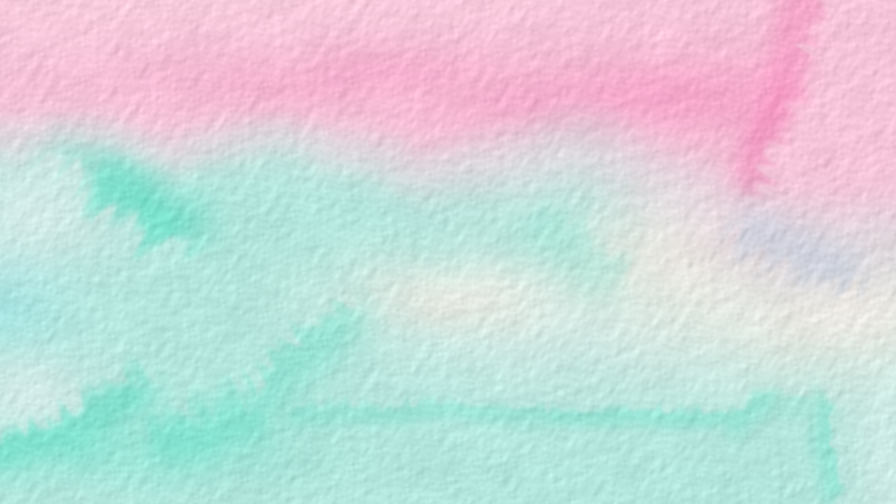
A WebGL 1 fragment shader for this background:

```glsl
precision highp float;
// Watercolour wash: rose pigment above, mint below, cream pools between them.
// Soft pools are gaussians, pigment fronts are segments with a feathered side
// and a diffuse side, and an embossed noise field gives the paper tooth.

#define ASPECT 1.7778
#define WARP 0.045
#define FINGER_FREQ 58.0
#define MOTTLE 0.05
#define TOOTH 0.078
#define TOOTH_FREQ 72.0

uniform vec2 u_resolution;

const vec3 MINT = vec3(0.70, 0.90, 0.865);
const vec3 TEAL = vec3(0.38, 0.87, 0.77);
const vec3 AQUA = vec3(0.60, 0.88, 0.88);
const vec3 PALE = vec3(0.83, 0.915, 0.905);
const vec3 CREAM = vec3(0.915, 0.91, 0.88);
const vec3 HAZE = vec3(0.90, 0.855, 0.88);
const vec3 LAVENDER = vec3(0.76, 0.80, 0.86);
const vec3 BLUSH = vec3(0.97, 0.80, 0.865);
const vec3 PINK = vec3(0.96, 0.765, 0.845);
const vec3 ROSE = vec3(0.96, 0.63, 0.78);
const vec3 MAGENTA = vec3(0.95, 0.54, 0.73);

float hash(vec2 p) {
  return fract(sin(dot(p, vec2(127.1, 311.7))) * 43758.5);
}

float noise(vec2 p) {
  vec2 i = floor(p), f = fract(p);
  f = f * f * (3.0 - 2.0 * f);
  return mix(mix(hash(i), hash(i + vec2(1, 0)), f.x),
             mix(hash(i + vec2(0, 1)), hash(i + vec2(1, 1)), f.x), f.y);
}

float fbm(vec2 p) {
  float sum = 0.0, amp = 0.5;
  for (int i = 0; i < 4; i++) {
    sum += amp * noise(p);
    p = mat2(1.6, 1.2, -1.2, 1.6) * p + 7.3;
    amp *= 0.5;
  }
  return sum;
}

// Soft pool of pigment or water
float pool(vec2 p, vec2 center, vec2 radius) {
  vec2 d = (p - center) / radius;
  return exp(-dot(d, d));
}

// Pigment front from a to b: feathered on its left, diffuse on its right
float front(vec2 p, vec2 a, vec2 b, float feather, float diffuse) {
  vec2 pa = p - a, ba = b - a;
  float len = length(ba);
  float along = dot(pa, ba) / len;
  float side = (ba.x * pa.y - ba.y * pa.x) / len;
  float dist = length(pa - ba * clamp(along / len, 0.0, 1.0));
  float finger = noise(vec2(along * FINGER_FREQ, side * 14.0) + a * 31.0);
  float leftness = smoothstep(-0.5, 0.5, side / max(dist, 0.001));
  float width = mix(diffuse, feather * (0.35 + 1.4 * finger), leftness);
  float r2 = dist * dist / (width * width);
  return exp(-mix(r2, r2 * sqrt(r2), leftness));
}

// Paper height: rounded bumps with finer fibre
float tooth(vec2 p) {
  p = mat2(0.85, 0.53, -0.53, 0.85) * p * TOOTH_FREQ;
  return noise(p * vec2(1.0, 0.75)) + 0.55 * noise(p * 1.9 + 19.0);
}

// Mint wash with pale pools
vec3 mintWash(vec2 p) {
  vec3 c = mix(MINT, AQUA, 0.7 * pool(p, vec2(0.0, 0.41), vec2(0.13, 0.12)));
  c = mix(c, PALE, 0.9 * pool(p, vec2(0.07, 0.58), vec2(0.20, 0.13)));
  c = mix(c, PALE, 0.9 * pool(p, vec2(0.06, 0.21), vec2(0.17, 0.09)));
  c = mix(c, PALE, 0.65 * pool(p, vec2(1.15, 0.33), vec2(0.42, 0.13)));
  c = mix(c, PALE, 0.7 * pool(p, vec2(1.78, 0.08), vec2(0.11, 0.25)));
  c = mix(c, CREAM, 0.85 * pool(p, vec2(0.91, 0.41), vec2(0.23, 0.085)));
  c = mix(c, CREAM, pool(p, vec2(1.36, 0.49), vec2(0.22, 0.14)));
  return mix(c, CREAM, pool(p, vec2(1.68, 0.38), vec2(0.34, 0.14)));
}

// Dark mint fronts
vec3 mintFronts(vec3 c, vec2 p) {
  float upper = max(front(p, vec2(0.33, 0.55), vec2(0.22, 0.65), 0.045, 0.075),
                    0.65 * front(p, vec2(0.22, 0.65), vec2(0.10, 0.72), 0.035, 0.04));
  float lower = max(front(p, vec2(0.0, 0.11), vec2(0.14, 0.14), 0.025, 0.05),
                    front(p, vec2(0.14, 0.14), vec2(0.26, 0.21), 0.04, 0.06));
  float rise = max(front(p, vec2(0.34, 0.13), vec2(0.50, 0.18), 0.045, 0.05),
                   0.75 * front(p, vec2(0.50, 0.18), vec2(0.67, 0.35), 0.035, 0.06));
  float line = max(0.8 * front(p, vec2(0.60, 0.18), vec2(1.10, 0.178), 0.016, 0.026),
                   front(p, vec2(1.10, 0.178), vec2(1.48, 0.17), 0.013, 0.022));
  float curl = max(front(p, vec2(1.47, 0.17), vec2(1.52, 0.21), 0.016, 0.035),
                   0.6 * front(p, vec2(1.52, 0.21), vec2(1.63, 0.20), 0.014, 0.04));
  curl = max(curl, front(p, vec2(1.64, 0.19), vec2(1.655, 0.04), 0.014, 0.035));
  c = mix(c, TEAL, 0.30 * pool(p, vec2(0.25, 0.10), vec2(0.32, 0.06)));
  c = mix(c, TEAL, 0.72 * max(upper, max(0.85 * lower, 0.7 * rise)));
  c = mix(c, TEAL, 0.38 * max(line, curl));
  return mix(c, TEAL, 0.22 * front(p, vec2(1.09, 0.54), vec2(1.19, 0.47), 0.045, 0.07));
}

// Pink wash with its dark band and falling streak
vec3 pinkWash(vec2 p) {
  vec3 c = mix(PINK, BLUSH, 0.8 * pool(p, vec2(0.3, 1.0), vec2(0.7, 0.10)));
  float band = max(pool(p, vec2(1.28, 0.80), vec2(0.48, 0.085)),
                   0.65 * pool(p, vec2(0.75, 0.84), vec2(0.45, 0.07)));
  float streakX = mix(1.47, 1.60, smoothstep(0.60, 0.95, p.y));
  c = mix(c, ROSE, 0.85 * band * (1.0 - smoothstep(-0.01, 0.07, p.x - streakX)));
  float streak = max(0.85 * front(p, vec2(1.60, 1.02), vec2(1.55, 0.82), 0.035, 0.05),
                     front(p, vec2(1.55, 0.82), vec2(1.48, 0.64), 0.032, 0.035));
  return mix(c, MAGENTA, 0.58 * streak);
}

void main() {
  vec2 uv = gl_FragCoord.xy / u_resolution * vec2(ASPECT, 1.0);
  vec2 p = uv + WARP * (vec2(fbm(uv * 7.0), fbm(uv * 7.0 + 40.0)) - 0.47);

  // Meeting line of the two washes
  float edge = 0.72 - 0.06 * smoothstep(0.5, 0.85, p.x) - 0.16 * smoothstep(1.15, 1.6, p.x)
             + 0.035 * exp(-pow((p.x - 1.12) / 0.13, 2.0))
             - 0.03 * exp(-pow((p.x - 0.33) / 0.08, 2.0));
  float soft = mix(0.05, 0.11, smoothstep(0.5, 1.5, p.x));
  float above = p.y - edge;

  vec3 color = mintFronts(mintWash(p), p);
  color = mix(color, pinkWash(p), smoothstep(-soft, soft * 1.4, above));
  color = mix(color, HAZE, 0.5 * exp(-above * above / (soft * soft)));
  color = mix(color, LAVENDER, 0.6 * front(p, vec2(1.66, 0.47), vec2(1.49, 0.55), 0.045, 0.05));

  // Pigment mottling and paper relief
  color += MOTTLE * (fbm(uv * 16.0 + 5.0) - 0.47);
  color += TOOTH * (tooth(uv) - tooth(uv + vec2(-0.004, 0.005)));
  gl_FragColor = vec4(clamp(color, 0.0, 1.0), 1.0);
}
```
